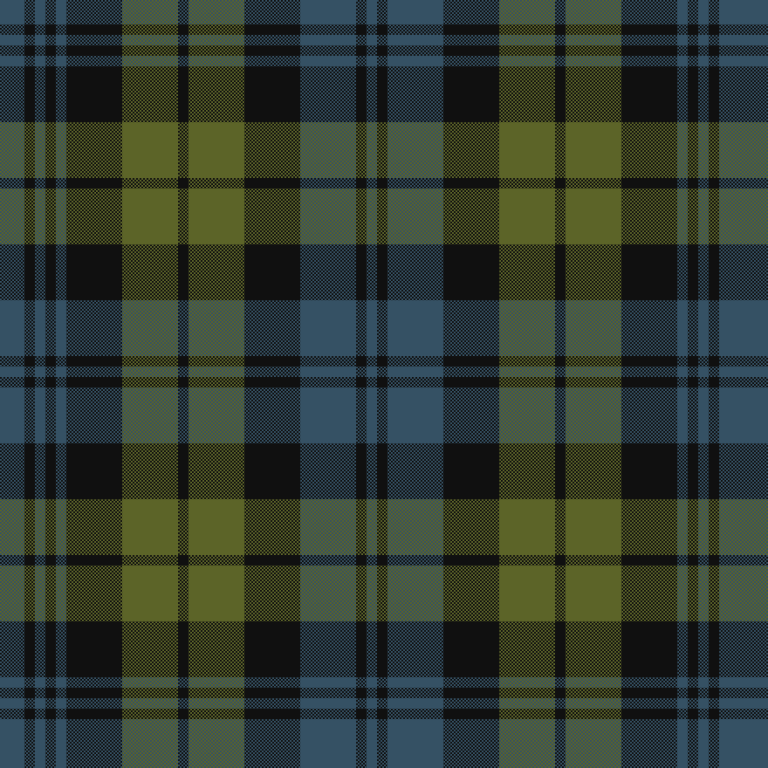
Reproduce this pattern procedurally as a three.js fragment shader.

```glsl
// Plain-woven tartan: black, blue and olive stripes crossing as warp and weft.
varying vec2 vUv;

const vec3 BLACK = vec3(0.063, 0.063, 0.063);
const vec3 BLUE  = vec3(0.208, 0.318, 0.392);
const vec3 OLIVE = vec3(0.361, 0.392, 0.157);

// All widths below are counted in threads.
const float THREADS = 440.0;       // threads across the canvas
const float SETT = 440.0;          // threads in one full mirrored sett
const float PIVOT = 213.0;         // thread about which the sett mirrors
const float OLIVE_CENTER = 108.0;  // distance of the olive block from the pivot
const float BLOCK_HALF = 67.0;     // half width of olive block with black borders
const float OLIVE_HALF = 35.0;     // half width of the olive alone
const float LINE_HALF = 3.0;       // half width of the thin black lines
const float INNER_LINE = 6.0;      // line beside the pivot
const float OUTER_LINE_A = 184.0;  // lines beside the far pivot
const float OUTER_LINE_B = 196.0;

// Coverage of a stripe, smoothed over one pixel.
float stripe(float pos, float center, float halfWidth, float pixel) {
  return clamp((halfWidth - abs(pos - center)) / pixel + 0.5, 0.0, 1.0);
}

// Colour of the thread at a position in the mirrored sett.
vec3 threadColor(float thread, float pixel) {
  float d = abs(mod(thread - PIVOT + 0.5 * SETT, SETT) - 0.5 * SETT);
  vec3 color = mix(BLUE, BLACK, stripe(d, OLIVE_CENTER, BLOCK_HALF, pixel));
  color = mix(color, OLIVE, stripe(d, OLIVE_CENTER, OLIVE_HALF, pixel));
  float lines = stripe(d, OLIVE_CENTER, LINE_HALF, pixel)
              + stripe(d, INNER_LINE, LINE_HALF, pixel)
              + stripe(d, OUTER_LINE_A, LINE_HALF, pixel)
              + stripe(d, OUTER_LINE_B, LINE_HALF, pixel);
  return mix(color, BLACK, min(lines, 1.0));
}

// Integral of a square wave that flips sign at every thread.
vec2 squareIntegral(vec2 p) {
  return 1.0 - abs(mod(p, 2.0) - 1.0);
}

// Square wave averaged over one pixel on each axis.
vec2 alternate(vec2 p, vec2 pixel) {
  return (squareIntegral(p + 0.5 * pixel) - squareIntegral(p - 0.5 * pixel)) / pixel;
}

void main() {
  // Threads are counted from the left and from the top.
  vec2 thread = vec2(vUv.x, 1.0 - vUv.y) * THREADS;
  vec2 pixel = max(fwidth(thread), vec2(0.001));

  vec3 warp = threadColor(thread.x, pixel.x);
  vec3 weft = threadColor(thread.y, pixel.y);

  // Over-under checker of the plain weave.
  vec2 wave = alternate(thread, pixel);
  float weftOnTop = 0.5 + 0.5 * wave.x * wave.y;

  gl_FragColor = vec4(mix(warp, weft, weftOnTop), 1.0);
}
```
